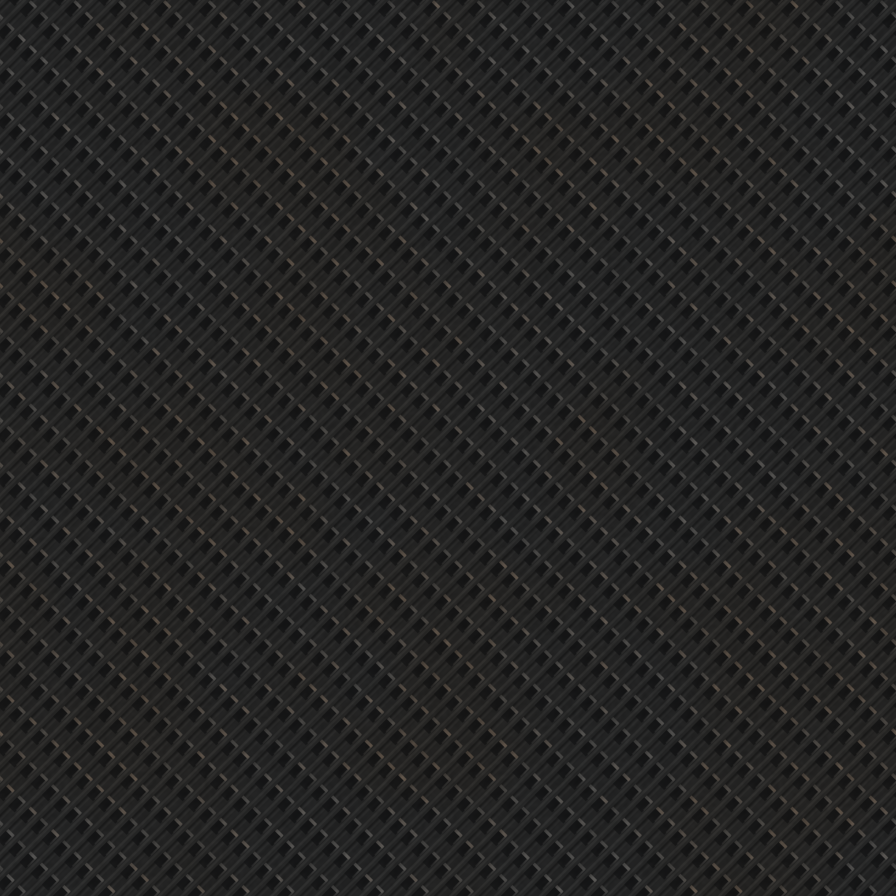
This texture is drawn by a Shadertoy shader. Its source:

```glsl
// Dark woven mesh: narrow slats run up to the right and cross broad diagonal bands.
// The two diagonals form a 20 by 40 lattice of sunken holes, each with a lit hook;
// wrapping noise adds grain, lip wear and faint warm or cool stains.

const float BANDS = 20.0;   // holes along a slat, per canvas
const float SLATS = 40.0;   // slats side by side, per canvas diagonal step

const vec3 HOLE = vec3(0.078, 0.079, 0.081);
const vec3 BAND = vec3(0.133, 0.133, 0.132);
const vec3 SLAT = vec3(0.143, 0.143, 0.141);
const vec3 LINE = vec3(0.182, 0.181, 0.177);
const vec3 EDGE = vec3(0.225, 0.222, 0.216);
const vec3 LIP  = vec3(0.335, 0.327, 0.315);
const vec3 RUST = vec3(0.335, 0.285, 0.240);

float hash(vec2 p) {
    vec3 q = fract(vec3(p.xyx) * vec3(0.1031, 0.1030, 0.0973));
    q += dot(q, q.yzx + 33.33);
    return fract((q.x + q.y) * q.z);
}

// Value noise that repeats after "period" cells.
float wrapNoise(vec2 p, vec2 period) {
    vec2 i = floor(p), f = fract(p);
    f = f * f * (3.0 - 2.0 * f);
    vec2 a = mod(i, period), b = mod(i + 1.0, period);
    return mix(mix(hash(a), hash(vec2(b.x, a.y)), f.x),
               mix(hash(vec2(a.x, b.y)), hash(b), f.x), f.y);
}

float wrapFbm(vec2 uv, float cells) {
    float sum = 0.0, gain = 0.5;
    for (int k = 0; k < 4; k++) {
        sum += gain * wrapNoise(uv * cells + float(k) * 7.0, vec2(cells));
        cells *= 2.0;
        gain *= 0.5;
    }
    return sum / 0.9375;
}

// Soft interval: 1 between lo and hi, with edges of width w.
float span(float x, float lo, float hi, float w) {
    return smoothstep(lo - w, lo + w, x) * (1.0 - smoothstep(hi - w, hi + w, x));
}

void mainImage(out vec4 fragColor, in vec2 fragCoord) {
    vec2 uv = fragCoord / iResolution.xy;
    vec2 count = vec2(BANDS, SLATS);

    // x runs along the slats, y across them
    vec2 lattice = vec2(uv.x + uv.y, uv.x - uv.y) * count;
    vec2 cell = mod(floor(lattice), count);
    vec2 f = fract(lattice);
    vec2 soft = max(count * 0.9 / iResolution.y, vec2(0.025, 0.05));

    // Variation: per hole, along the slats, and over the canvas
    float wear = hash(cell + 3.0);
    float streak = wrapNoise(lattice * vec2(2.0, 6.0), count * vec2(2.0, 6.0));
    float stain = wrapFbm(uv, 6.0);
    float grain = wrapNoise(uv * 256.0, vec2(256.0));
    float rust = smoothstep(0.35, 0.75, stain + 0.5 * (wear - 0.5));

    // Slats with a fine lit line on the flank and a thin groove beside it
    vec3 color = mix(BAND, SLAT, span(f.y, 0.02, 0.36, soft.y));
    color = mix(color, LINE, 0.9 * span(f.y, 0.04, 0.18, soft.y));
    color = mix(color, LINE, 0.5 * span(f.y, 0.54, 0.66, soft.y));
    color *= 1.0 - 0.22 * span(f.y, 0.36, 0.48, soft.y);

    // Sunken hole, darkest below its lip
    float hole = span(f.x, 0.19, 0.59, soft.x) * span(f.y, 0.36, 0.92, soft.y);
    float depth = smoothstep(0.10, 0.45, f.x);
    color = mix(color, HOLE, hole * mix(0.75, 1.0, depth));

    // Hook: a lip at the upper end, fading into the right side of the hole
    float side = span(f.y, 0.86, 0.97, soft.y) * span(f.x, 0.28, 0.66, soft.x);
    color = mix(color, EDGE, side * mix(0.4, 0.9, smoothstep(0.3, 0.6, f.x)));
    float lip = span(f.x, 0.585, 0.685, soft.x) * span(f.y, 0.38, 0.94, soft.y);
    vec3 lipColor = mix(LIP, RUST, 0.65 * rust) * mix(0.75, 1.05, wear);
    color = mix(color, lipColor, lip * mix(0.72, 1.0, smoothstep(0.4, 0.75, f.y)));

    // Streaks, grain and stains
    color *= 1.0 + 0.12 * (streak - 0.5) + 0.10 * (grain - 0.5);
    vec3 tint = mix(vec3(0.985, 0.997, 1.012), vec3(1.020, 1.0, 0.975),
                    smoothstep(0.3, 0.7, stain));
    fragColor = vec4(color * tint, 1.0);
}
```
